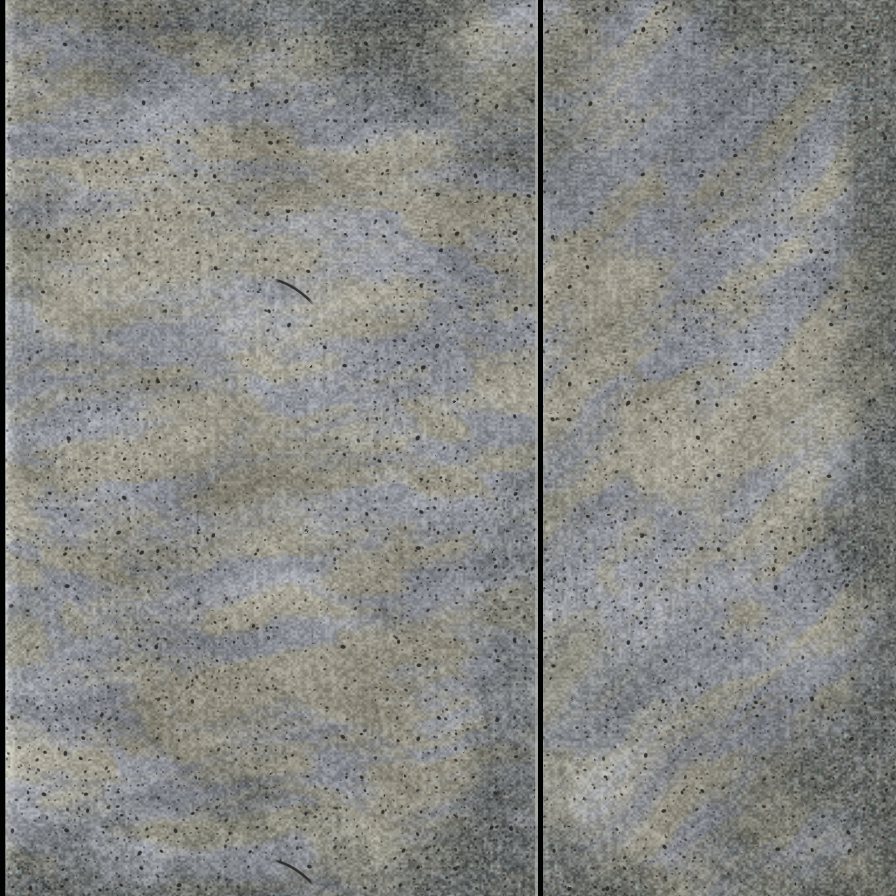
Reproduce this texture procedurally as a Shadertoy shader.

```glsl
// Weathered concrete cladding: two panels parted by thin black vertical seams.
// Layered value noise gives streaks, tint and grain; cell grids scatter pits and
// aggregate chips; distance to each panel's border drives the dark wear.

const float PANEL_PITCH = 0.6;
const float SEAM_WIDTH = 0.006;
const vec3 CONCRETE = vec3(0.575, 0.575, 0.56);
const vec3 WORN = vec3(0.335, 0.35, 0.34);
const vec3 PIT = vec3(0.13, 0.13, 0.12);
const vec3 SEAM = vec3(0.005, 0.008, 0.006);
const vec3 WARM_TINT = vec3(0.035, 0.02, -0.035);
const vec3 COOL_TINT = vec3(-0.03, -0.012, 0.05);

float hash(vec2 p) {
    return fract(sin(dot(p, vec2(127.1, 311.7))) * 43758.55);
}

float noise(vec2 p) {
    vec2 i = floor(p), f = fract(p);
    f = f * f * (3.0 - 2.0 * f);
    return mix(mix(hash(i), hash(i + vec2(1, 0)), f.x),
               mix(hash(i + vec2(0, 1)), hash(i + vec2(1, 1)), f.x), f.y);
}

float fbm(vec2 p) {
    float sum = 0.0, amp = 0.5;
    for (int i = 0; i < 5; i++) {
        sum += amp * noise(p);
        p = p * 2.03 + 17.3;
        amp *= 0.5;
    }
    return sum / 0.97;
}

vec2 rotate(vec2 p, float a) {
    return mat2(cos(a), -sin(a), sin(a), cos(a)) * p;
}

// Coverage of one random speck per grid cell; share is the fraction of cells filled.
float specks(vec2 p, float cells, float share, float radius, float px) {
    vec2 q = p * cells, id = floor(q);
    vec2 centre = 0.3 + 0.4 * vec2(hash(id + 3.1), hash(id + 7.7));
    vec2 d = rotate(fract(q) - centre, 6.28 * hash(id + 5.9)) / cells;
    float r = radius * mix(0.5, 1.0, hash(id + 11.3));
    float dist = length(d * vec2(1.0, 1.35)) - r;
    return step(hash(id), share) * (1.0 - smoothstep(-px, px, dist));
}

float blotch(vec2 p, vec2 centre, vec2 size) {
    vec2 d = (p - centre) / size;
    return exp(-dot(d, d));
}

// Short curved scratch that falls away to the right of its start.
float scratch(vec2 p, vec2 start, float size, float px) {
    vec2 q = (p - start) / size;
    float gap = abs(q.y + 0.2 * q.x + 0.42 * q.x * q.x);
    float dist = gap * size / length(vec2(1.0, 0.2 + 0.84 * q.x));
    float ends = smoothstep(0.0, 0.15, q.x) * smoothstep(1.0, 0.85, q.x);
    return ends * (1.0 - smoothstep(0.0006, 0.0012 + px, dist));
}

// Dark wear along the borders, ragged with noise; 0 is clean, 1 is fully worn.
float wearMask(vec2 p, float panel, float fromLeft, float fromRight) {
    float ragged = (fbm(p * 7.0 + 31.0) - 0.5) * 0.26 + (fbm(p * 35.0) - 0.5) * 0.08;
    float ends = 1.0 - smoothstep(-0.02, 0.12, min(p.y, 1.0 - p.y) + ragged);
    float right = 1.0 - smoothstep(-0.03, mix(0.06, 0.13, panel), fromRight + ragged);
    float left = 1.0 - smoothstep(-0.04, 0.07, fromLeft + ragged);
    float stains = 0.5 * blotch(p, vec2(0.68, 0.22), vec2(0.08, 0.06))
                 + 0.55 * blotch(p, vec2(0.62, 0.86), vec2(0.035, 0.1))
                 + 0.5 * blotch(p, vec2(0.92, 0.93), vec2(0.11, 0.06));
    stains *= 0.5 + fbm(p * 18.0);
    float sides = max(right * mix(0.5, 0.95, panel), left * 0.35);
    return clamp(max(max(ends * 0.9, sides), stains), 0.0, 1.0);
}

void mainImage(out vec4 fragColor, in vec2 fragCoord) {
    vec2 uv = fragCoord / iResolution.xy;
    float px = 1.0 / iResolution.y;
    float panel = floor(uv.x / PANEL_PITCH);
    float x = uv.x - panel * PANEL_PITCH;
    float fromLeft = x - SEAM_WIDTH;
    float fromRight = min(PANEL_PITCH * (panel + 1.0), 1.0) - uv.x;

    // Streaked body: level on the first panel, slanting on the second
    vec2 streak = rotate(uv, panel * 0.6) * vec2(8.0, 22.0) + panel * 40.0;
    streak += 1.5 * fbm(uv * 9.0);
    float tone = (fbm(streak) - 0.5) * 0.2 + (fbm(uv * 6.0 + 9.0) - 0.5) * 0.16;
    float tint = smoothstep(0.35, 0.65, fbm(streak * 1.3 + 53.0));
    vec3 col = CONCRETE + tone + mix(WARM_TINT, COOL_TINT, tint) * 0.7;

    // Worn borders with pale and rusty aggregate chips
    float wear = wearMask(uv, panel, fromLeft, fromRight);
    col = mix(col, WORN + tone * 0.5, wear * 0.85);
    float chips = specks(uv + 0.37, 130.0, 0.4, 0.0026, px);
    float chipHue = hash(floor((uv + 0.37) * 130.0) + 23.0);
    vec3 chipColor = mix(vec3(0.62, 0.53, 0.46), vec3(0.52, 0.64, 0.62), chipHue);
    col = mix(col, chipColor, chips * wear * 0.6);

    // Fine grain
    float grain = (noise(uv * 390.0) - 0.5) * 0.17 + (noise(uv * 190.0 + 5.0) - 0.5) * 0.1;
    col += grain * mix(1.0, 1.35, wear);

    // Clustered pits, from coarse to fine
    float cluster = smoothstep(0.3, 0.7, fbm(uv * 11.0 + 71.0));
    for (int i = 0; i < 3; i++) {
        float level = float(i);
        float pits = specks(uv + level * 0.13, 48.0 + 42.0 * level, 0.08 + 0.22 * cluster,
                            0.0029 - 0.0006 * level, px);
        col = mix(col, PIT, pits * (0.85 - 0.15 * level));
    }

    // Two scratches on the first panel
    for (int i = 0; i < 2; i++) {
        vec2 start = vec2(0.305, 0.688 - 0.648 * float(i));
        col = mix(col, PIT, 0.85 * scratch(uv, start, 0.046, px));
    }

    // Lit panel edges beside the seams, then the seams themselves
    float lit = exp(-max(fromLeft, 0.0) / 0.007) * mix(0.22, 0.06, panel);
    float rim = (1.0 - smoothstep(0.002, 0.002 + 1.5 * px, fromRight)) * (1.0 - panel);
    col += lit * (0.5 + noise(uv * vec2(60.0, 25.0)));
    col = mix(col, vec3(0.7, 0.71, 0.69), rim * (0.45 + 0.4 * noise(uv * 30.0)));
    float seamDist = abs(x - 0.5 * SEAM_WIDTH) - 0.5 * SEAM_WIDTH;
    col = mix(SEAM, col, smoothstep(-0.5 * px, 0.5 * px, seamDist));

    fragColor = vec4(clamp(col, 0.0, 1.0), 1.0);
}
```
